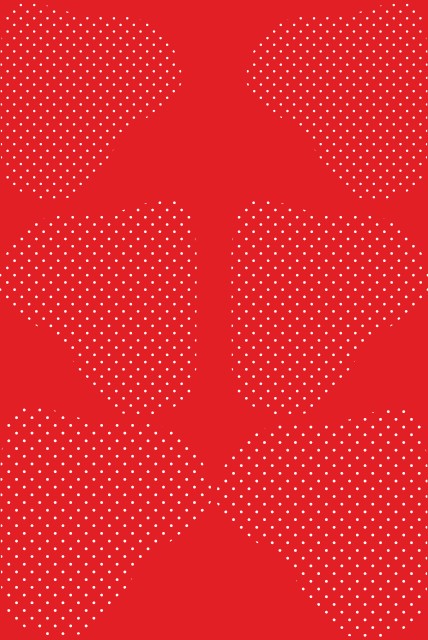
Give the GLSL for this pattern, as a Shadertoy shader.

```glsl
const vec3 RED = vec3(0.89, 0.12, 0.15);
const vec3 DOT_WHITE = vec3(1.0, 0.98, 0.98);

// Layout in design units: the canvas spans CANVAS, with y running down
const vec2 CANVAS = vec2(512.0, 768.0);
const float DOT_PITCH = 17.38;
const float DOT_RADIUS = 1.55;
const vec2 DOT_ORIGIN = vec2(9.5, 19.7);
const float CENTRE_GAP = 20.5;      // half gap between the middle wings
const float EDGE_INSET = 0.4;       // outer wings to the canvas sides
const float LOW_RIGHT_DROP = 2.0;   // lower right wing sits a little lower

// Per row: top of the wing, scale
const vec2 ROWS[3] = vec2[3](
    vec2(3.9, 0.915), vec2(241.0, 1.0), vec2(489.5, 1.065));

// Wing outline: flat side at x = 0, tip pointing to +x
const int CORNERS = 23;
const vec2 WING[CORNERS] = vec2[CORNERS](
    vec2(0.2, 66.0), vec2(1.8, 45.7), vec2(8.0, 13.0), vec2(23.0, 0.0),
    vec2(52.0, 0.3), vec2(88.0, 11.0), vec2(105.0, 15.0), vec2(166.0, 17.0),
    vec2(185.0, 22.0), vec2(206.0, 33.0), vec2(221.0, 47.0), vec2(236.0, 82.0),
    vec2(237.5, 104.0), vec2(229.0, 120.0), vec2(192.0, 150.0), vec2(167.0, 162.0),
    vec2(141.0, 203.0), vec2(90.0, 255.0), vec2(70.0, 257.5), vec2(50.0, 256.5),
    vec2(30.0, 250.0), vec2(6.0, 230.0), vec2(0.8, 202.0));

// Signed distance to the wing outline
float wingDistance(vec2 p) {
    float nearest = 1e9;
    float side = 1.0;
    for (int i = 0; i < CORNERS; i++) {
        vec2 a = WING[i];
        vec2 b = WING[(i + 1) % CORNERS];
        vec2 edge = b - a;
        vec2 w = p - a;
        vec2 off = w - edge * clamp(dot(w, edge) / dot(edge, edge), 0.0, 1.0);
        nearest = min(nearest, dot(off, off));
        bvec3 crossing = bvec3(p.y >= a.y, p.y < b.y, edge.x * w.y > edge.y * w.x);
        if (all(crossing) || all(not(crossing))) side = -side;
    }
    return side * sqrt(nearest);
}

// Signed distance to a staggered dot grid, as a square grid turned by 45 degrees
float dotDistance(vec2 p) {
    vec2 q = p - DOT_ORIGIN;
    vec2 cell = fract(vec2(q.x + q.y, q.x - q.y) / DOT_PITCH + 0.5) - 0.5;
    return length(cell) * DOT_PITCH * inversesqrt(2.0) - DOT_RADIUS;
}

float coverage(float distance, float pixel) {
    return clamp(0.5 - distance / pixel, 0.0, 1.0);
}

void mainImage(out vec4 fragColor, in vec2 fragCoord) {
    vec2 uv = fragCoord / iResolution.xy;
    vec2 p = vec2(uv.x, 1.0 - uv.y) * CANVAS;
    float pixel = CANVAS.y / iResolution.y;

    // Mirror about the vertical centre line
    float halfWidth = 0.5 * CANVAS.x;
    float fromCentre = abs(p.x - halfWidth);

    // Three rows of wings, pointing in, out and in
    float dots = 0.0;
    for (int row = 0; row < 3; row++) {
        float top = ROWS[row].x;
        float scale = ROWS[row].y;
        if (row == 2 && p.x > halfWidth) top += LOW_RIGHT_DROP;
        float across = row == 1 ? fromCentre - CENTRE_GAP
                                : halfWidth - fromCentre - EDGE_INSET;
        vec2 local = vec2(across, p.y - top) / scale;
        float localPixel = pixel / scale;
        dots = max(dots, coverage(dotDistance(local), localPixel)
                       * coverage(wingDistance(local), localPixel));
    }

    fragColor = vec4(mix(RED, DOT_WHITE, dots), 1.0);
}
```
